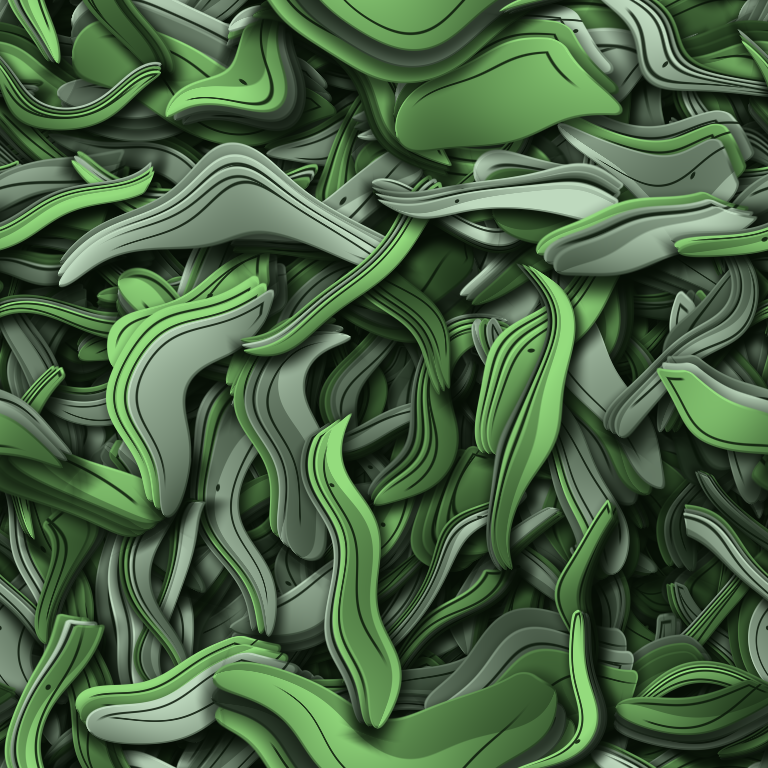
Write a Shadertoy shader that draws this background.

```glsl
// A tangle of curved green and grey sheets, lit from above, over a dark ground.
// Wrapped cell grids are painted back to front; each cell holds a stack of bent
// sheets with shadows, pale rims, folds and dark engraved grooves.

const float TAU = 6.2831853;
const int LAYERS = 12;
const float BACK_CELLS = 11.0;      // grid size of the deepest layer
const float FRONT_CELLS = 5.0;      // grid size of the nearest layer
const float COVER = 0.7;            // share of cells that hold sheets
const float GREEN_SHARE = 0.47;
const float SHADOW = 0.62;
const float RIM = 0.0026;
const float GROOVE = 0.0017;
const vec2 LIGHT = vec2(-0.5, 0.866);
const vec3 GROUND = vec3(0.035, 0.085, 0.03);
const vec3 GREEN = vec3(0.53, 0.79, 0.45);
const vec3 GREY = vec3(0.68, 0.78, 0.68);

float hash(vec2 p) { return fract(sin(dot(p, vec2(127.1, 311.7))) * 43758.5453); }

vec4 hash4(vec2 p) { return vec4(hash(p), hash(p + 19.3), hash(p + 41.7), hash(p + 73.1)); }

// Periodic bending of the plane, so sheets curl and flare.
vec2 warp(vec2 p, float seed) {
    vec2 broad = sin(TAU * vec2(2.0 * p.y + p.x, 2.0 * p.x - p.y) + seed * vec2(1.7, 2.9));
    vec2 fine = sin(TAU * vec2(5.0 * p.y - 2.0 * p.x, 4.0 * p.x + 3.0 * p.y) + seed * 4.1);
    return p + 0.026 * broad + 0.011 * fine;
}

// Prevailing direction of the sheets, periodic over the canvas.
float flowAngle(vec2 c) {
    return 0.75 - 0.8 * sin(TAU * (c.y - 0.6)) + 0.5 * sin(TAU * (c.x + c.y));
}

// Signed distance to a bent sheet with one slanted end;
// shape = half length, half width, bend, taper. uv runs from -1 to 1.
float sheetDistance(vec2 q, vec4 shape, out vec2 uv) {
    float u = clamp(q.x / shape.x, -1.0, 1.0);
    float phase = 3.0 * u + 6.0 * shape.w;
    float middle = shape.x * (shape.z * (u * u - 0.4) + 0.12 * sin(phase));
    float slope = 2.0 * shape.z * u + 0.36 * cos(phase);
    float power = mix(1.4, 4.0, shape.w);
    float bulge = sqrt(max(1.0 - pow(abs(u), power), 0.0));
    float width = shape.y * bulge * (1.0 + 0.9 * (fract(7.0 * shape.w) - 0.5) * u);
    float flare = 0.5 * power * shape.y / shape.x * pow(abs(u), power - 1.0) / max(bulge, 0.2);
    float y = q.y - middle;
    uv = vec2(u, y / max(width, 0.0001));
    float side = (abs(y) - width) / sqrt(1.0 + slope * slope + flare * flare);
    float slant = dot(vec2(q.x, y), vec2(0.83, 0.56 * sign(shape.w - 0.5)));
    slant -= shape.x * mix(0.4, 0.9, fract(13.0 * shape.w));
    float corner = 0.25 * shape.y;
    vec2 edge = vec2(max(side, abs(q.x) - shape.x), slant) + corner;
    return length(max(edge, 0.0)) + min(max(edge.x, edge.y), 0.0) - corner;
}

float stroke(float d, float halfWidth, float px) {
    return 1.0 - smoothstep(halfWidth - px, halfWidth + px, abs(d));
}

// Lays one sheet and its shadow over the colour below.
vec3 paintSheet(vec3 below, vec2 q, vec2 light, vec4 shape, vec4 look, float depth, float scale, float px) {
    vec2 uv;
    float reach = 0.022 * scale;
    float shade = sheetDistance(q + light * 0.012 * scale, shape, uv);
    below = mix(below, 0.6 * GROUND, SHADOW * (1.0 - smoothstep(-0.4 * reach, reach, shade)));
    float d = sheetDistance(q, shape, uv);
    if (d > px) return below;
    // Broad light over the curved surface, with a fold on some sheets
    float phase = TAU * look.y;
    float facing = uv.y * light.y + 0.4 * uv.x * light.x;
    float tone = mix(0.47, 1.13, look.z) + 0.14 * facing + 0.2 * sin(2.6 * uv.x + phase);
    float fold = (uv.y - 0.6 * sin(1.8 * uv.x + phase)) * shape.y;
    tone *= 1.0 - 0.33 * step(0.5, look.w) * smoothstep(-px, px, fold);
    // Engraved grooves: a wandering vein, an inset outline and a small pit
    float lineWidth = GROOVE * scale;
    float vein = stroke((uv.y - 0.6 * sin(2.3 * uv.x + phase + 2.0)) * shape.y, lineWidth, px);
    vein *= step(0.2, look.y) * smoothstep(-0.75, -0.65, uv.x) * (1.0 - smoothstep(0.5, 0.8, uv.x));
    float inset = stroke(d + 0.35 * shape.y, lineWidth * 0.9, px);
    inset *= step(look.w, 0.55) * smoothstep(-0.1, 0.2, uv.y + 0.6 * uv.x);
    vec2 pitAt = (uv - vec2(look.y - 0.5, 0.3)) * shape.xy;
    float pit = step(0.6, look.z) * stroke(length(pitAt), 0.0035 * scale, px);
    tone *= 1.0 - 0.85 * max(max(vein, inset), pit);
    // Thick edge: bright towards the light, dim away from it
    float rim = smoothstep(-px, px, d + RIM * scale);
    tone *= mix(1.0, mix(0.6, 1.3, smoothstep(-0.3, 0.3, facing)), rim);
    vec3 pigment = look.x < GREEN_SHARE ? GREEN : GREY;
    vec3 surface = mix(GROUND, pigment, clamp(tone * depth, 0.0, 1.1));
    return mix(surface, below, smoothstep(-px, px, d));
}

void mainImage(out vec4 fragColor, in vec2 fragCoord) {
    vec2 canvas = fragCoord / iResolution.xy;
    float px = 0.8 / iResolution.y;
    vec3 color = GROUND;
    for (int i = 0; i < LAYERS; i++) {
        float near = float(i) / float(LAYERS - 1);
        float cells = floor(mix(BACK_CELLS, FRONT_CELLS, near) + 0.5);
        float scale = mix(0.6, 1.0, near);
        float depth = mix(0.25, 1.04, pow(near, 1.5));
        vec2 p = warp(canvas, float(i));
        for (int k = 0; k < 9; k++) {
            vec2 id = floor(p * cells) + vec2(k % 3, k / 3) - 1.0;
            vec2 key = mod(id, cells) + 17.0 * float(i);
            vec4 place = hash4(key);
            if (place.w > COVER) continue;
            vec2 centre = (id + 0.5 + 0.4 * (place.xy - 0.5)) / cells;
            float angle = flowAngle(centre) + 1.7 * (place.z - 0.5);
            vec2 along = vec2(cos(angle), sin(angle));
            mat2 toLocal = mat2(along.x, -along.y, along.y, along.x);
            vec2 q = toLocal * (p - centre);
            vec4 form = hash4(key + 5.9);
            vec4 shape = vec4(mix(0.65, 1.1, form.x) / cells,
                              mix(0.07, 0.33, form.y * form.y) / cells, 0.6 * (form.z - 0.5), form.w);
            // Lower sheets of the stack peek out beside the top one
            for (int s = 2; s >= 0; s--) {
                vec4 look = hash4(key + 31.7 + 11.3 * float(s));
                vec2 shift = vec2(0.0, 0.45 * float(s) * sign(place.x - 0.5) * shape.y);
                color = paintSheet(color, q + shift, toLocal * LIGHT, shape, look, depth, scale, px);
            }
        }
    }
    fragColor = vec4(color, 1.0);
}
```
